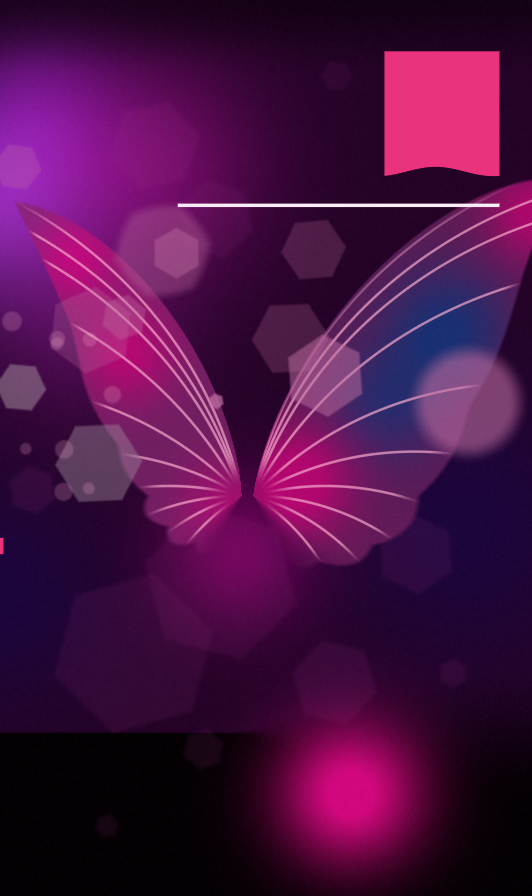
Write a Shadertoy shader that draws this background.

```glsl
#define CANVAS vec2(4.58, 7.68)
#define NIGHT vec3(0.14, 0.01, 0.15)
#define BLACK vec3(0.015, 0.0, 0.012)
#define MAGENTA vec3(0.82, 0.03, 0.49)
#define ROSE vec3(0.92, 0.20, 0.49)
#define MAUVE vec3(0.50, 0.15, 0.43)
#define PALE vec3(0.97, 0.66, 0.80)
#define BLUE vec3(0.09, 0.23, 0.52)
#define SMOKE vec3(0.62, 0.52, 0.60)
#define VEIN_WIDTH 0.009
#define GRAIN 0.012

float hash(vec2 p) {
    vec3 q = fract(vec3(p.xyx) * 0.1031);
    q += dot(q, q.yzx + 33.33);
    return fract((q.x + q.y) * q.z);
}

float glow(vec2 p, vec2 center, float radius) {
    vec2 d = (p - center) / radius;
    return exp(-dot(d, d));
}

float boxMask(vec2 p, vec2 low, vec2 high, float aa) {
    vec2 d = min(p - low, high - p);
    return smoothstep(-aa, aa, min(d.x, d.y));
}

float hexDistance(vec2 p, float radius, float turn) {
    p = abs(mat2(cos(turn), sin(turn), -sin(turn), cos(turn)) * p);
    return max(p.x * 0.866 + p.y * 0.5, p.y) - radius * 0.9;
}

// Wing outline as a polar radius; shape holds base, slope, curve and tip
float wingEdge(float angle, vec4 shape, float start) {
    float up = max(angle, 0.0);
    float lower = shape.x + shape.y * angle + shape.z * up * up
        + 0.85 * exp((angle - start - 0.116) * 15.0)
        + 0.09 * abs(sin(angle * 8.0)) - 0.04;
    float upper = shape.w * (1.0 - smoothstep(start, start + 0.8, angle));
    return min(lower, upper);
}

float wingMask(vec2 q, float edge) {
    float angle = atan(q.y, q.x);
    return smoothstep(0.0, 0.07, edge - length(q)) * smoothstep(-1.2, -0.5, angle);
}

// Three veins follow the leading edge, seven fan out and droop
float wingVeins(vec2 q, float edge, float aa) {
    float r = length(q), angle = atan(q.y, q.x), veins = 0.0;
    for (int i = 0; i < 10; i++) {
        float k = float(i), fan = max(k - 3.0, 0.0);
        float root = i < 3 ? 1.36 - 0.06 * k : 1.08 - 0.27 * fan;
        float d = r * abs(angle - root + (0.14 + 0.025 * fan) * r);
        veins = max(veins, 1.0 - smoothstep(VEIN_WIDTH - aa * 0.5, VEIN_WIDTH + aa, d));
    }
    return veins * smoothstep(0.08, 0.4, r) * smoothstep(0.0, 0.3, edge - r);
}

vec3 backdrop(vec2 p) {
    vec3 c = NIGHT;
    c += vec3(0.34, 0.14, 0.46) * glow(p, vec2(-0.1, 5.95), 0.85);
    c += vec3(0.20, 0.04, 0.26) * glow(p, vec2(0.3, 6.8), 0.75);
    c += vec3(0.30, 0.03, 0.24) * glow(p, vec2(1.3, 6.25), 0.95);
    c += vec3(0.16, 0.03, 0.16) * glow(p, vec2(0.7, 4.9), 0.9);
    c += vec3(0.30, 0.0, 0.20) * glow(p, vec2(2.05, 2.95), 0.65);
    c += vec3(-0.03, 0.01, 0.09) * (glow(p, vec2(4.0, 3.2), 1.1) + glow(p, vec2(0.0, 2.6), 0.9));
    c *= 1.0 - 0.45 * smoothstep(7.0, 7.68, p.y);
    // Black floor: crisp on the left, fading on the right
    float blur = mix(0.012, 0.6, smoothstep(2.0, 3.3, p.x));
    c = mix(BLACK, c, smoothstep(-blur, blur, p.y - 1.4));
    return mix(c, MAGENTA, min(1.0, 1.1 * glow(p, vec2(3.02, 0.88), 0.62)));
}

void mainImage(out vec4 fragColor, in vec2 fragCoord) {
    vec2 p = fragCoord / iResolution.xy * CANVAS;
    float aa = CANVAS.y / iResolution.y;
    vec3 col = backdrop(p);

    // Faint hexagons: center, radius, opacity
    vec4 faint[11] = vec4[11](
        vec4(1.15, 2.08, 0.68, 0.13), vec4(1.90, 2.68, 0.65, 0.12), vec4(2.88, 1.83, 0.36, 0.14),
        vec4(3.58, 2.93, 0.33, 0.13), vec4(1.75, 1.26, 0.17, 0.13), vec4(0.92, 0.60, 0.10, 0.12),
        vec4(3.90, 1.91, 0.12, 0.13), vec4(1.33, 6.43, 0.38, 0.15), vec4(0.28, 3.48, 0.20, 0.14),
        vec4(2.90, 7.03, 0.13, 0.10), vec4(1.85, 5.80, 0.33, 0.12));
    for (int i = 0; i < 11; i++) {
        vec4 b = faint[i];
        float d = hexDistance(p - b.xy, b.z, hash(vec2(i, 3)) * 1.05);
        col = mix(col, MAUVE * 1.2, b.w * smoothstep(0.03, -0.03, d));
    }

    // Left wing
    vec2 q = vec2(2.08 - p.x, p.y - 3.43);
    float edge = wingEdge(atan(q.y, q.x), vec4(0.88, 0.3, 1.5, 3.4), 0.8);
    vec3 tint = mix(MAUVE, MAGENTA, min(1.0, glow(p, vec2(0.65, 5.45), 0.4)
        + glow(p, vec2(1.1, 4.65), 0.42) + 0.7 * glow(p, vec2(1.95, 3.35), 0.4)));
    col = mix(col, tint, 0.8 * wingMask(q, edge));
    col = mix(col, PALE, 0.7 * wingVeins(q, edge, aa));

    // Right wing
    q = vec2(p.x - 2.18, p.y - 3.43);
    edge = wingEdge(atan(q.y, q.x), vec4(1.5, 0.8, 1.8, 4.0), 0.7);
    tint = mix(MAUVE * 0.85, BLUE, min(1.0, glow(p, vec2(3.85, 4.85), 0.55)
        + 0.7 * glow(p, vec2(3.3, 4.2), 0.5)));
    tint = mix(tint, MAGENTA, min(1.0, 1.2 * glow(p, vec2(2.55, 3.55), 0.48)
        + glow(p, vec2(4.6, 5.85), 0.4)));
    col = mix(col, tint, 0.8 * wingMask(q, edge));
    col = mix(col, PALE, 0.7 * wingVeins(q, edge, aa));

    // Bright bokeh: wide discs are soft, small ones are hexagons
    vec4 lights[12] = vec4[12](
        vec4(0.15, 6.25, 0.20, 0.28), vec4(1.40, 5.53, 0.40, 0.36), vec4(1.52, 5.51, 0.21, 0.40),
        vec4(2.70, 5.54, 0.27, 0.24), vec4(2.50, 4.78, 0.32, 0.24), vec4(2.80, 4.46, 0.34, 0.50),
        vec4(4.03, 4.23, 0.44, 0.58), vec4(0.18, 4.36, 0.21, 0.55), vec4(0.85, 3.71, 0.36, 0.45),
        vec4(1.07, 4.96, 0.19, 0.35), vec4(0.78, 4.85, 0.36, 0.25), vec4(1.86, 4.24, 0.065, 0.75));
    for (int i = 0; i < 12; i++) {
        vec4 b = lights[i];
        float disc = length(p - b.xy) - b.z;
        float hex = hexDistance(p - b.xy, b.z, hash(vec2(i, 8)) * 1.05);
        float soft = smoothstep(0.36, 0.44, b.z);
        float blur = mix(0.015, 0.10, soft);
        vec3 hue = mix(mix(MAUVE, PALE, 0.55), SMOKE, step(length(b.xy - vec2(0.5, 4.0)), 0.51));
        col = mix(col, hue, b.w * smoothstep(blur, -blur, mix(hex, disc, soft)));
    }

    // Dust drifting around the left wing
    for (int i = 0; i < 9; i++) {
        vec2 c = vec2(0.1, 3.4) + vec2(1.2, 1.7) * vec2(hash(vec2(i, 11)), hash(vec2(i, 27)));
        float size = 0.035 + 0.05 * hash(vec2(i, 41));
        col = mix(col, PALE, 0.22 * smoothstep(0.015, -0.015, length(p - c) - size));
    }
    col += GRAIN * (hash(floor(p * 70.0)) - 0.5);

    // Banner with a waved hem, rule and side tick
    float hem = 6.21 + 0.04 * sin((p.x - 3.31) * 6.3 - 1.2);
    col = mix(col, ROSE, boxMask(p, vec2(3.31, hem), vec2(4.30, 7.24), aa * 0.6));
    col = mix(col, vec3(0.98, 0.93, 0.97), boxMask(p, vec2(1.53, 5.905), vec2(4.30, 5.935), aa * 0.6));
    col = mix(col, ROSE, boxMask(p, vec2(-1.0, 2.93), vec2(0.03, 3.07), aa * 0.6));
    fragColor = vec4(clamp(col, 0.0, 1.0), 1.0);
}
```
